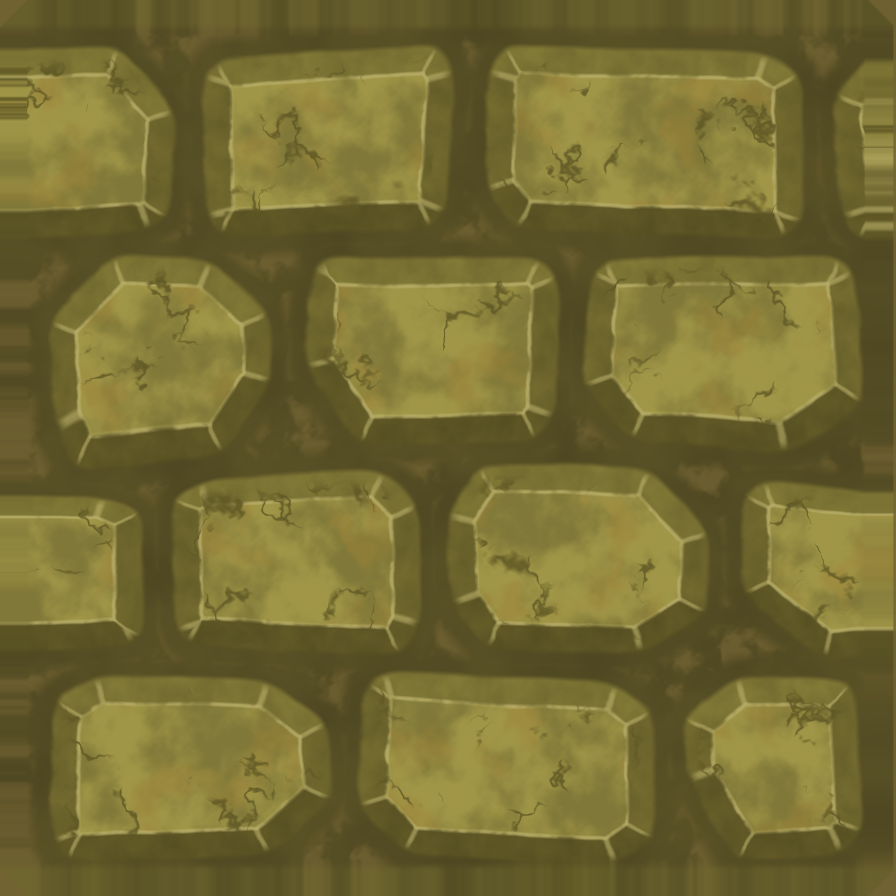
This texture is drawn by a Shadertoy shader. Its source:

```glsl
#define ROWS 4
#define ROW_BASE 0.027
#define ROW_PITCH 0.2325
#define GAP vec2(0.013, 0.009)
#define SEAM_GAP 0.03
#define BEVEL 0.032
#define MAX_CUT 0.055
#define TILT 0.07
#define ROUNDING 150.0
#define CRACK_SCALE 10.0
#define RIM_LOW vec2(0.03, 0.039)
#define RIM_HIGH vec2(0.966, 0.963)

// Joint positions along each course, bottom course first
const vec3 JOINTS[ROWS] = vec3[ROWS](
    vec3(0.008, 0.383, 0.749), vec3(0.176, 0.484, 0.811),
    vec3(0.010, 0.322, 0.638), vec3(0.211, 0.523, 0.915));

const vec3 MORTAR = vec3(0.33, 0.30, 0.14);
const vec3 EARTH = vec3(0.45, 0.39, 0.20);
const vec3 BEVEL_DARK = vec3(0.36, 0.33, 0.14);
const vec3 BEVEL_LIGHT = vec3(0.48, 0.45, 0.20);
const vec3 FACE_DARK = vec3(0.50, 0.47, 0.22);
const vec3 FACE_LIGHT = vec3(0.63, 0.59, 0.28);
const vec3 OCHRE = vec3(0.61, 0.51, 0.22);
const vec3 CRACK = vec3(0.37, 0.34, 0.14);
const vec3 CHALK = vec3(0.73, 0.69, 0.42);

float hash(vec2 p) {
    return fract(sin(dot(p, vec2(127.1, 311.7))) * 43758.5);
}

// Layered sines, roughly -1 to 1
float layers(vec2 p) {
    float sum = 0.0, amp = 0.5;
    for (int i = 0; i < 5; i++) {
        p = mat2(0.8, 0.6, -0.6, 0.8) * p * 1.7 + 1.3;
        sum += amp * sin(p.x + 1.6 * sin(p.y + sum));
        amp *= 0.6;
    }
    return sum;
}

// Cellular noise: gap between the two nearest feature distances
float cellEdge(vec2 p) {
    vec2 cell = floor(p);
    float near = 9.0, next = 9.0;
    for (int y = -1; y <= 1; y++)
    for (int x = -1; x <= 1; x++) {
        vec2 c = cell + vec2(x, y);
        float d = length(c + vec2(hash(c), hash(c + 37.0)) - p);
        next = min(next, max(near, d));
        near = min(near, d);
    }
    return next - near;
}

// Chipped block: rounded distance, sharp distance, mitre gap, facet slope
vec4 block(vec2 q, vec2 halfSize, vec2 id) {
    float sum = 0.0, first = -9.0, second = -9.0, slope = 0.0;
    for (int i = 0; i < 8; i++) {
        float k = float(i), rnd = hash(id * 7.0 + k);
        bool corner = i % 2 == 1;
        float a = k * 0.7854 + (hash(id + k * 3.7) - 0.5) * (corner ? 0.5 : 2.0 * TILT);
        vec2 n = vec2(cos(a), sin(a));
        float reach = corner
            ? dot(abs(n), halfSize) - mix(0.015, MAX_CUT, rnd * rnd)
            : dot(abs(vec2(cos(k * 0.7854), sin(k * 0.7854))), halfSize) - 0.006 * rnd;
        float d = dot(n, q) - reach;
        sum += exp(ROUNDING * d);
        second = max(second, min(first, d));
        if (d > first) { first = d; slope = n.y; }
    }
    return vec4(log(sum) / ROUNDING, first, first - second, slope);
}

// Nearest block of the whole wall, wrapping sideways
vec4 wall(vec2 p) {
    vec4 best = vec4(9.0);
    for (int row = 0; row < ROWS; row++)
    for (int col = 0; col < 3; col++) {
        vec3 joints = JOINTS[row];
        float seam = row % 2 == 0 ? SEAM_GAP : 0.0;
        float left = joints[col] + (col == 0 ? seam : 0.0);
        float right = col < 2 ? joints[(col + 1) % 3] : joints.x + 1.0 - seam;
        vec2 q = p - vec2(0.5 * (left + right), ROW_BASE + (float(row) + 0.5) * ROW_PITCH);
        q.x -= round(q.x);
        vec2 halfSize = 0.5 * vec2(right - left, ROW_PITCH) - GAP;
        vec4 b = block(q, halfSize, vec2(col, row) + 2.0);
        if (b.x < best.x) best = b;
    }
    return best;
}

void mainImage(out vec4 fragColor, in vec2 fragCoord) {
    vec2 uv = fragCoord / iResolution.xy;
    vec2 p = clamp(uv, RIM_LOW, RIM_HIGH); // border pixels smear outward
    float broad = layers(p * 13.0), fine = layers(p * 42.0 + 5.0);

    // Sagging middle course and uneven outlines
    float sag = 0.5 + 0.5 * cos(6.2832 * (p.x - 0.05));
    float band = (p.y - 0.47) / 0.08;
    vec2 bent = p + vec2(0.0, 0.033 * sag * sag * exp(-band * band));
    vec4 b = wall(bent + 0.0018 * vec2(fine, broad));

    // Mortar with loose earth in the wide gaps
    float loose = smoothstep(0.010, 0.030, b.x) * smoothstep(-0.4, 0.6, fine);
    vec3 color = mix(MORTAR * (1.0 + 0.07 * broad), EARTH, 0.75 * loose);

    // Bevel facets, lit from above
    vec3 bevel = mix(BEVEL_DARK, BEVEL_LIGHT, smoothstep(-1.0, 0.9, b.w));
    bevel *= 1.0 + 0.06 * fine;
    float mitre = 1.0 - smoothstep(0.0006, 0.0034, b.z);
    bevel = mix(bevel, CHALK, 0.6 * mitre * smoothstep(0.001, -0.012, b.x));
    color = mix(color, bevel, smoothstep(0.003, -0.005, b.x));

    // Mottled face
    vec3 face = mix(FACE_DARK, FACE_LIGHT, smoothstep(-0.9, 0.8, broad + 0.5 * fine));
    face = mix(face, OCHRE, 0.5 * smoothstep(0.1, 0.9, layers(p * 19.0 + 8.0)));
    float inset = b.y + BEVEL;
    color = mix(color, face, smoothstep(0.0015, -0.0015, inset));

    // Chalky worn edge around the face
    float wear = mix(0.25, 0.8, smoothstep(-0.7, 0.5, fine));
    color = mix(color, CHALK, wear * smoothstep(0.0036, 0.0004, abs(inset)));

    // Broken cracks, fading over the bevel
    float split = cellEdge(p * CRACK_SCALE + 0.22 * vec2(fine, layers(p * 37.0)));
    float patches = smoothstep(0.05, 0.55, layers(p * 16.0 + 21.0));
    float crack = smoothstep(0.02 + 0.10 * patches, 0.0, split) * patches;
    color = mix(color, CRACK, 0.85 * crack * smoothstep(-0.008, -0.028, b.y));

    // Streaked margins and clipped corners
    float margin = smoothstep(0.0, 0.012, abs(uv.y - p.y));
    color = mix(color, BEVEL_LIGHT * 0.92, margin * (0.4 + 0.25 * fine));
    vec2 side = abs(uv - 0.5);
    float clipped = max(smoothstep(0.967, 0.971, side.x + side.y), smoothstep(0.996, 0.998, uv.x));
    color = mix(color, EARTH, 0.8 * clipped);

    fragColor = vec4(color, 1.0);
}
```
